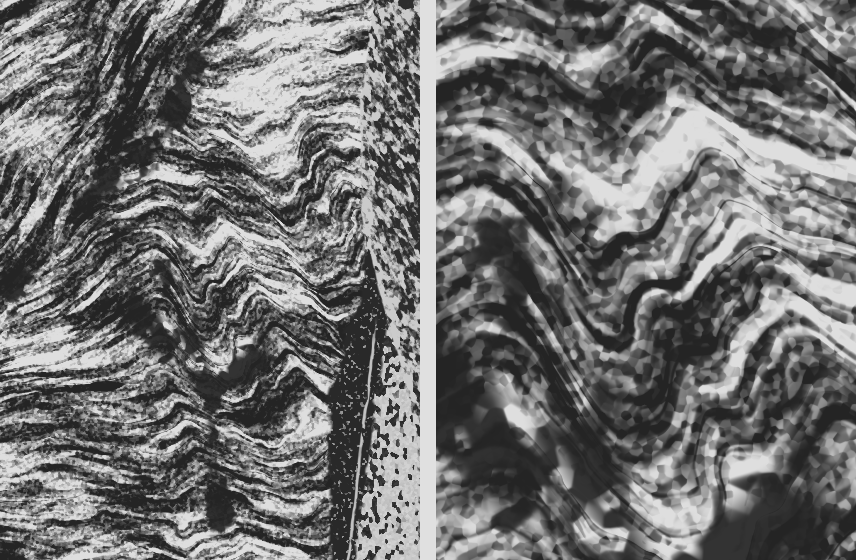
Left: the whole. Right: its middle third, enlarged.
Write a Shadertoy shader that draws this texture.

```glsl
vec3 hash3(vec2 p) {
    vec3 k = vec3(dot(p, vec2(127.1, 311.7)), dot(p, vec2(269.5, 183.3)), dot(p, vec2(419.2, 371.9)));
    return fract(sin(k) * 43758.5);
}

// Smooth cellular noise: random cell tones blended by distance
float cells(vec2 p) {
    vec2 sum = vec2(0.0);
    for (int j = -1; j <= 1; j++)
    for (int i = -1; i <= 1; i++) {
        vec2 cell = floor(p) + vec2(i, j);
        vec3 rnd = hash3(cell);
        vec2 d = cell + rnd.xy - p;
        sum += exp(-10.0 * dot(d, d)) * vec2(rnd.z, 1.0);
    }
    return sum.x / sum.y;
}

float segment(vec2 p, vec2 a, vec2 b) {
    vec2 ab = b - a;
    return length(p - a - ab * clamp(dot(p - a, ab) / dot(ab, ab), 0.0, 1.0));
}

// Beds run along q.x and stack along q.y
float strata(vec2 q) {
    float bed = cells(q * vec2(7.0, 38.0));
    float lamina = cells(q * vec2(15.0, 105.0) + 31.0);
    float chips = cells(q * vec2(60.0, 170.0) + 57.0);
    float seam = smoothstep(0.0, 0.12, abs(bed - 0.5));
    return (0.34 * bed + 0.41 * lamina + 0.25 * chips) * mix(0.74, 1.0, seam);
}

// Height of the folded beds above level
float foldHeight(vec2 p) {
    float axis = p.x + 0.5 * (p.y - 0.55);
    float right = smoothstep(0.27, 0.36, p.x);
    float middle = smoothstep(0.15, 0.35, p.y) * smoothstep(0.85, 0.6, p.y);
    float arch = 0.034 * cos(24.0 * (axis - 0.42)) + 0.007 * sin(78.0 * axis) + 0.003 * sin(150.0 * axis);
    float slope = 0.55 * (p.x - 0.2) * smoothstep(0.22, 0.45, p.y) * (1.0 - right);
    return arch * right * mix(0.35, 1.0, middle) + slope
         + 0.2 * (p.x - 0.4) * right * smoothstep(0.6, 0.8, p.y);
}

float cracks(vec2 p) {
    vec4 lines[9] = vec4[9](
        vec4(0.35, 0.92, 0.30, 0.77), vec4(0.30, 0.77, 0.19, 0.68), vec4(0.19, 0.68, 0.13, 0.61),
        vec4(0.31, 0.53, 0.32, 0.42), vec4(0.32, 0.42, 0.38, 0.30), vec4(0.38, 0.30, 0.39, 0.08),
        vec4(0.235, 0.45, 0.37, 0.31), vec4(0.46, 0.36, 0.38, 0.30), vec4(0.02, 0.48, 0.05, 0.53));
    float d = 1.0;
    for (int i = 0; i < 9; i++) d = min(d, segment(p, lines[i].xy, lines[i].zw));
    float ragged = 0.045 * (cells(p * 24.0) - 0.5) + 0.03 * (cells(p * 85.0) - 0.5);
    return smoothstep(0.03, 0.004, d + ragged);
}

float foldedRock(vec2 p, float grit) {
    float patches = cells(p * vec2(9.0, 12.0));
    vec2 q = p + 0.006 * sin(vec2(19.0, 23.0) * p.yx + 11.0 * p);
    q.y += 0.022 * (patches - 0.5) + 0.006 * (cells(p * 32.0) - 0.5);

    // Steep beds upper left, with a blocky corner
    float side = dot(p - vec2(0.2, 0.686), vec2(-0.79, 0.61));
    float corner = 1.0 - smoothstep(0.09, 0.17, length((p - vec2(0.02, 0.9)) * vec2(1.0, 0.7)));
    float steep = smoothstep(-0.03, 0.04, side + 0.05 * (patches - 0.5)) * (1.0 - corner);
    vec2 tilted = vec2(dot(q, vec2(0.56, 0.83)), dot(q, vec2(-0.83, 0.56)));
    float tone = mix(strata(vec2(q.x, q.y - foldHeight(p))), strata(tilted), steep);

    float pale = smoothstep(0.36, 0.5, p.x) * smoothstep(0.58, 0.75, p.y);
    tone += 0.24 * (grit - 0.5) + 0.17 * (patches - 0.5);
    tone += 0.13 * pale - 0.07 * steep + 0.05 * corner;
    tone = pow(smoothstep(0.23, 0.73, tone), 1.1);
    return tone * (1.0 - 0.92 * cracks(p));
}

void mainImage(out vec4 fragColor, in vec2 fragCoord) {
    vec2 p = fragCoord / iResolution.y;
    p.x *= 0.75 * iResolution.y / iResolution.x;
    float grit = cells(p * 230.0);
    float wobble = 0.008 * (cells(p * 22.0) - 0.5) + 0.005 * (cells(p * 75.0) - 0.5);
    float tone = foldedRock(p, grit);

    // Dark gully with a broken white vein
    float gullyEdge = 0.586 + 0.072 * smoothstep(0.22, 0.58, p.y) + 2.0 * wobble;
    float gully = smoothstep(-0.004, 0.004, p.x - gullyEdge) * smoothstep(0.6, 0.56, p.y);
    tone = mix(tone, 0.03 + 0.6 * smoothstep(0.75, 0.95, grit), gully);
    float vein = smoothstep(0.004, 0.001, abs(p.x - 0.622 - 0.115 * p.y - 0.3 * wobble));
    vein *= smoothstep(0.44, 0.38, p.y) * smoothstep(0.2, 0.5, cells(p * vec2(120.0, 45.0)));
    tone = mix(tone, 0.85, vein);

    // Smooth pale slab, dark specks crowding its left edge
    float inSlab = p.x - 0.632 - 0.135 * p.y;
    float crowd = 0.3 * exp(-max(inSlab, 0.0) * 32.0) + 0.12 * smoothstep(0.2, 0.42, p.y);
    float specks = smoothstep(0.06, -0.06, cells(p * vec2(150.0, 105.0)) - 0.17 - crowd);
    float slab = 0.88 + 0.14 * (grit - 0.5) - 0.8 * specks;
    tone = mix(tone, slab, smoothstep(-0.003, 0.003, inSlab + wobble) * smoothstep(0.47, 0.43, p.y));

    // Speckled granite with a bright rim
    float rimX = 0.643 + 0.022 * smoothstep(0.78, 1.0, p.y) + 0.105 * smoothstep(0.68, 0.15, p.y);
    float inside = p.x - rimX + 0.6 * wobble;
    float rim = exp(-max(inside, 0.0) * 60.0);
    vec2 leaning = vec2(p.x + 0.35 * p.y, p.y);
    float blotches = 0.6 * cells(leaning * vec2(115.0, 70.0)) + 0.4 * cells(leaning * vec2(190.0, 130.0));
    float granite = smoothstep(0.3, 0.74, blotches + 0.2 * (grit - 0.5) + 0.3 * rim - 0.04);
    tone = mix(tone, 0.05 + 0.85 * granite, smoothstep(-0.002, 0.002, inside));

    fragColor = vec4(vec3(0.14 + 0.73 * clamp(tone, 0.0, 1.0)), 1.0);
}
```
